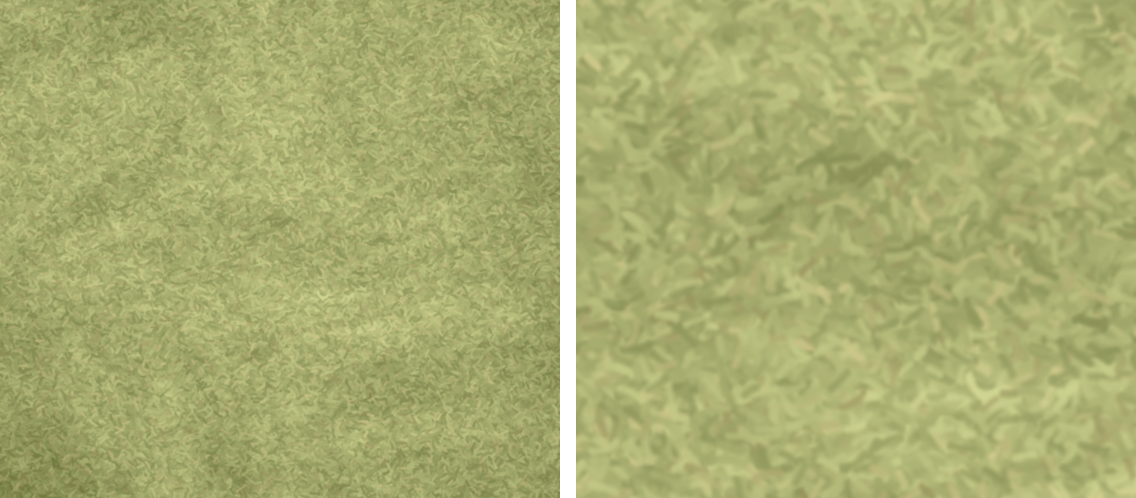
Left, the full canvas; right, a detail of the centre.
A WebGL 1 fragment shader for this texture:

```glsl
precision highp float;

uniform vec2 u_resolution;

const int LAYERS = 6;
const float CELLS = 54.0;
const vec3 GRASS = vec3(0.649, 0.668, 0.427);
const vec3 SHADE_RANGE = vec3(0.160, 0.155, 0.135);
const vec3 STRAW_TINT = vec3(0.038, 0.004, 0.016);

vec4 hash4(vec2 cell, float seed) {
  vec4 h = fract(vec4(cell.xyx, cell.y + seed) * vec4(0.1031, 0.1030, 0.0973, 0.1099) + seed * 0.137);
  h += dot(h, h.wzxy + 33.33);
  return fract((h.xxyz + h.yzzw) * h.zywx);
}

mat2 rotation(float angle) {
  float c = cos(angle), s = sin(angle);
  return mat2(c, -s, s, c);
}

// Distance to a curved blade lying along x
float bladeDistance(vec2 p, float halfLength, float bend) {
  p.y += bend * p.x * p.x;
  p.x -= clamp(p.x, -halfLength, halfLength);
  return length(p);
}

// Warped layered sines for uneven turf
float patches(vec2 p, float gain) {
  float sum = 0.0;
  float weight = 1.0;
  for (int i = 0; i < 6; i++) {
    p = rotation(1.1) * p * 1.45 + vec2(1.7, 4.1);
    p += 0.7 * sin(p.yx * 0.8 + float(i));
    sum += weight * sin(p.x) * sin(p.y + 0.6);
    weight *= gain;
  }
  return sum;
}

// Lays one cellular layer of blades over (tone, straw)
vec2 layBlades(vec2 under, vec2 p, float seed) {
  vec2 home = floor(p);
  for (int y = -1; y <= 1; y++) {
    for (int x = -1; x <= 1; x++) {
      vec2 cell = home + vec2(float(x), float(y));
      vec4 place = hash4(cell, seed);
      vec4 look = hash4(cell, seed + 17.3);
      vec2 q = rotation((place.z - 0.5) * 2.7) * (p - cell - place.xy);
      float d = bladeDistance(q, mix(0.25, 0.58, place.w), (look.x - 0.5) * 0.7);
      float cover = 0.78 * (1.0 - smoothstep(0.0, 0.33, d));
      float tone = look.y * 2.0 - 1.0;
      float straw = smoothstep(0.75, 1.0, look.z) * 1.5 - 0.2;
      under = mix(under, vec2(tone, straw), cover);
    }
  }
  return under;
}

// Broad light, fading towards the edges and the lower left
float broadLight(vec2 st) {
  vec2 fromGlow = (st - vec2(0.46, 0.60)) * vec2(1.0, 0.9);
  float corner = 1.0 - smoothstep(0.0, 0.45, length(st - vec2(0.0, 0.2)));
  return 0.17 - 1.15 * dot(fromGlow, fromGlow) - 0.22 * corner;
}

void main() {
  vec2 uv = gl_FragCoord.xy / u_resolution.y;
  vec2 st = gl_FragCoord.xy / u_resolution;

  // Overlapping blades, each layer turned and shifted
  vec2 turf = vec2(0.0);
  for (int i = 0; i < LAYERS; i++) {
    float k = float(i);
    vec2 p = rotation(0.25 * sin(k * 2.4)) * uv * (CELLS + 2.5 * k) + 7.31 * k + 40.0;
    turf = layBlades(turf, p, k * 3.7 + 1.0);
  }

  // Fine tone, uneven growth and overall light
  float growth = patches(uv * vec2(5.0, 7.0), 0.88);
  float shade = 0.68 * turf.x + 0.155 * growth + broadLight(st);
  vec3 color = GRASS + SHADE_RANGE * shade + STRAW_TINT * turf.y;
  gl_FragColor = vec4(clamp(color, 0.0, 1.0), 1.0);
}
```
